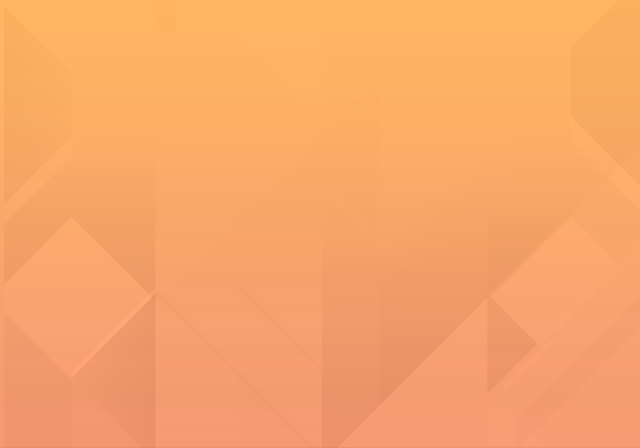
Write a Shadertoy shader that draws this background.

```glsl
float aa; // edge softness in lattice cells

float above(float x, float limit) {
    return smoothstep(-aa, aa, x - limit);
}

float band(float x, float low, float high) {
    return above(x, low) * (1.0 - above(x, high));
}

float hash(float n) {
    n = fract(n * 0.1031);
    n *= n + 33.33;
    return fract(n * (n + n));
}

void mainImage(out vec4 fragColor, in vec2 fragCoord) {
    // Lattice of square cells, with v running downward
    vec2 p = fragCoord / iResolution.y;
    float u = 0.14 + p.x * 5.387;
    float v = (1.0 - p.y) * 5.387;
    float rise = u + v;
    float fall = v - u;
    aa = 5.387 / iResolution.y;

    // Vertical amber to coral gradient
    vec3 amber = vec3(1.0, 0.713, 0.382);
    vec3 coral = vec3(0.958, 0.604, 0.442);
    vec3 color = mix(amber, coral, smoothstep(-0.6, 5.7, v) * 1.08 - 0.025);
    float shade = 0.0;

    // Left trapezoid, pale strip and the dark facet beneath
    float leftColumn = band(u, 0.19, 1.0);
    shade -= leftColumn * above(fall, -0.11) * (1.0 - above(rise, 2.65))
           * mix(0.024, 0.006, clamp(u - 0.19, 0.0, 1.0));
    shade += 0.008 * leftColumn * band(rise, 2.65, 2.88);
    float diamond = 1.0 - above(abs(u - 1.0) + abs(v - 3.58), 0.97);
    shade -= band(u, 0.19, 2.01) * above(rise, 2.88) * (1.0 - above(v, 3.6))
           * (1.0 - diamond) * 0.028 * smoothstep(1.5, 3.3, v);

    // Left diamond with its bright lower edge
    shade += 0.014 * diamond * above(u, 0.19);
    shade += 0.022 * band(rise, 5.47, 5.54) * band(u, 1.0, 2.01);

    // Facets below the diamond
    shade -= 0.016 * leftColumn * above(fall, 3.58);
    shade -= band(u, 1.0, 2.01) * above(rise, 5.54) * (1.0 - above(fall, 3.55))
           * mix(0.008, 0.036, clamp(u - 1.0, 0.0, 1.0));
    shade -= 0.007 * band(u, 1.0, 2.01) * above(fall, 3.55);

    // Middle columns and their thin diagonal grooves
    float middle = band(u, 2.01, 4.01);
    shade += 0.006 * middle * smoothstep(2.5, 4.5, v);
    for (int i = 0; i < 2; i++) {
        float groove = 1.5 - 1.05 * float(i);
        float start = 2.01 + float(i);
        shade -= 0.012 * middle * above(u, start) * band(fall, groove - 0.05, groove + 0.03);
    }
    shade -= 0.004 * band(u, 3.0, 4.01) * above(fall, 1.5);

    // Faint folds across the centre
    shade -= 0.005 * above(rise, 5.66) * band(u, 2.01, 4.7) * (1.0 - above(v, 3.5));
    shade += 0.006 * band(fall, -1.82, -1.76) * band(u, 4.0, 5.0);
    shade += 0.004 * (1.0 - above(fall, -2.6)) * (1.0 - above(v, 1.3)) * (1.0 - above(u, 4.01));
    shade -= 0.005 * band(u, 1.99, 2.25) * (1.0 - above(v, 0.4));

    // Broad shadow left of the long rising edge
    float shadow = 1.0 - above(rise, 9.58);
    shade -= 0.029 * shadow * band(u, 4.01, 6.0) * smoothstep(2.0, 4.8, v);
    shade -= 0.01 * shadow * above(u, 4.7) * smoothstep(7.3, 8.6, rise) * smoothstep(1.4, 2.8, v);
    shade -= 0.024 * shadow * band(u, 6.0, 7.2) * smoothstep(2.3, 3.2, v);
    shade += 0.009 * above(rise, 9.58) * band(u, 4.01, 6.0);

    // Right panel, split by falling edges
    float right = above(u, 6.0);
    shade += 0.016 * right * band(rise, 9.62, 10.78) * band(fall, -4.4, -2.47);
    shade -= 0.028 * right * band(rise, 9.58, 10.73) * above(fall, -2.47);
    shade += 0.01 * right * above(rise, 10.76);
    shade += 0.009 * right * band(rise, 10.84, 10.92) * band(u, 6.2, 6.8);
    shade -= 0.011 * band(rise, 11.4, 11.75) * above(u, 6.35);
    shade += 0.005 * right * above(rise, 10.76) * above(fall, -1.35);

    // Upper right facet and crossing pale strip
    float upper = above(u, 7.0);
    shade -= 0.021 * upper * above(rise, 7.58) * (1.0 - above(fall, -5.6));
    shade += 0.009 * upper * band(fall, -5.6, -5.3);
    shade += 0.01 * upper * above(rise, 9.62) * (1.0 - above(fall, -5.3));

    // Soft horizontal streaks and the outer rims
    float row = v * 9.0;
    float streak = mix(hash(floor(row)), hash(floor(row) + 1.0), smoothstep(0.0, 1.0, fract(row)));
    shade += (streak - 0.5) * 0.006 * smoothstep(1.0, 3.0, v);
    shade += 0.004 * (1.0 - above(u, 0.19));
    shade -= 0.04 * above(v, 5.375);

    color += shade * vec3(1.0, 0.95, 0.8);
    fragColor = vec4(clamp(color, 0.0, 1.0), 1.0);
}
```
